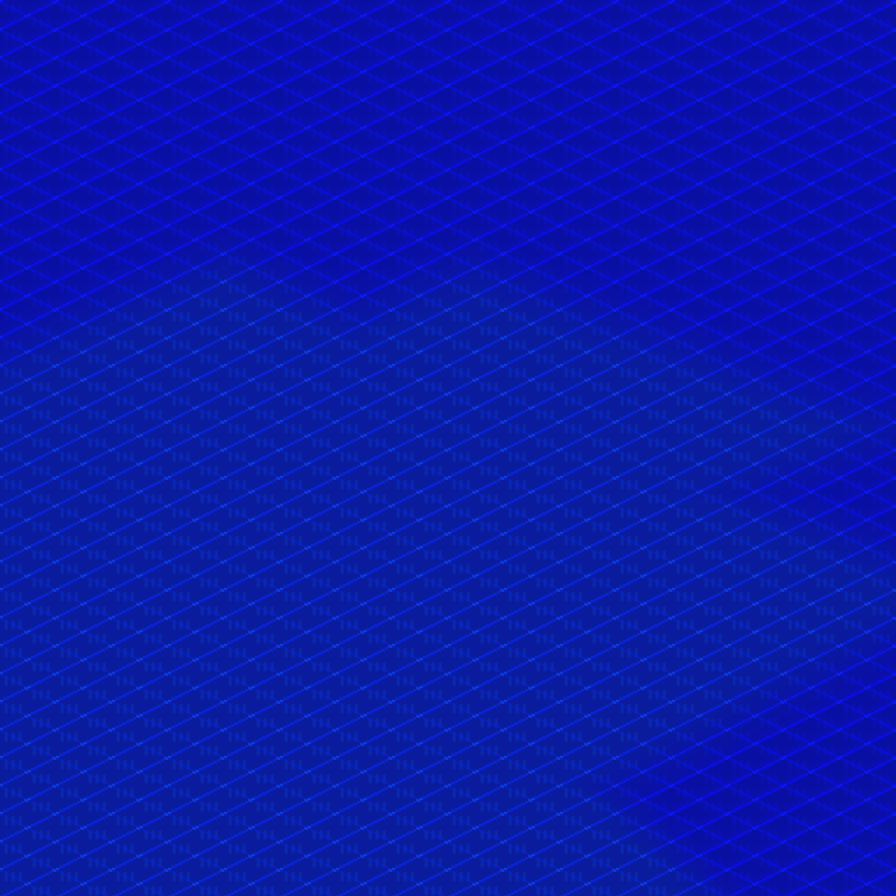
This pattern is drawn by a WebGL 1 fragment shader. Its source:

```glsl
precision highp float;
// Isometric grid of flat blue diamonds, 16 across and 32 down, with stepped lines over two blended zones.
uniform vec2 u_resolution;

const float TAU = 6.2831853;

// Coverage of a stepped line repeated every 16 steps of y
float stepLine(float y, float pixel) {
  float d = abs(mod(y + 8.0, 16.0) - 8.0);
  return 1.0 - smoothstep(0.75 - 0.5 * pixel, 0.75 + 0.5 * pixel, d);
}

// Positive below a roof-shaped ridge, with y pointing down
float hill(vec2 p, vec2 peak, float slope) {
  return p.y - peak.y - slope * abs(p.x - peak.x);
}

// Positive inside a wedge that opens to the right of its tip
float wedge(vec2 p, vec2 tip, float upSlope, float downSlope) {
  vec2 d = p - tip;
  return min(d.x * upSlope + d.y, d.x * downSlope - d.y);
}

// 0 in the violet-blue zone, 1 in the deep-blue zone
float deepZone(vec2 p) {
  float inside = max(hill(p, vec2(0.25, 0.29), 0.42), hill(p, vec2(0.53, 0.30), 0.38));
  inside = min(inside, -wedge(p, vec2(0.83, 0.55), 0.45, 0.45));
  inside = min(inside, -wedge(p, vec2(0.68, 0.88), 0.55, 1.0));
  return smoothstep(-0.045, 0.05, inside);
}

void main() {
  vec2 p = gl_FragCoord.xy / u_resolution;
  p.y = 1.0 - p.y;
  float deep = deepZone(p);

  // Fine lattice of 512 steps; every diamond is 32 steps wide and 16 high
  vec2 g = p * 512.0;
  float pixel = 512.0 / u_resolution.y;
  float stair = floor(g.x * 0.5);
  float rising = stepLine(g.y - 0.5 + stair, pixel);
  float falling = stepLine(g.y - 1.5 - stair, pixel);

  // Position along the two diagonals, centred on the middle of each falling line
  float along = fract((g.y - 1.0 + g.x * 0.5) / 16.0) - 0.5;
  float across = fract((g.y - 1.0 - g.x * 0.5) / 16.0 + 0.5) - 0.5;
  vec2 local = vec2(16.0 * (along - across), 8.0 * (along + across));

  // Diamond fill, lighter toward its lower edge
  vec3 color = mix(vec3(0.04, 0.06, 0.645), vec3(0.04, 0.11, 0.615), deep);
  color.b += mix(0.04, 0.006, deep) * smoothstep(0.1, 0.4, along);

  // Level band of short upright strokes at the middle of each falling line
  float band = (1.0 - smoothstep(5.0, 7.0, abs(local.x)))
             * (1.0 - smoothstep(1.8, 3.2, abs(local.y)));
  float strokes = smoothstep(-0.2, 0.6, cos(local.x * TAU / 4.0 + 0.8));
  vec3 strokeColor = mix(vec3(0.04, 0.07, 0.72), vec3(0.04, 0.17, 0.70), deep);
  color = mix(color, strokeColor, band * strokes * 0.75);

  // Fainter falling lines, then bright rising lines
  vec3 lineColor = mix(vec3(0.04, 0.06, 0.88), vec3(0.04, 0.14, 0.82), deep);
  color = mix(color, lineColor, falling * mix(0.65, 0.40, deep));
  color = mix(color, lineColor, rising);

  // Glint where the lines cross
  float crossing = 1.0 - smoothstep(0.06, 0.15, abs(across));
  vec3 glint = mix(vec3(0.05, 0.09, 0.96), vec3(0.04, 0.26, 0.88), deep);
  color = mix(color, glint, rising * crossing * 0.75);

  gl_FragColor = vec4(color, 1.0);
}
```
